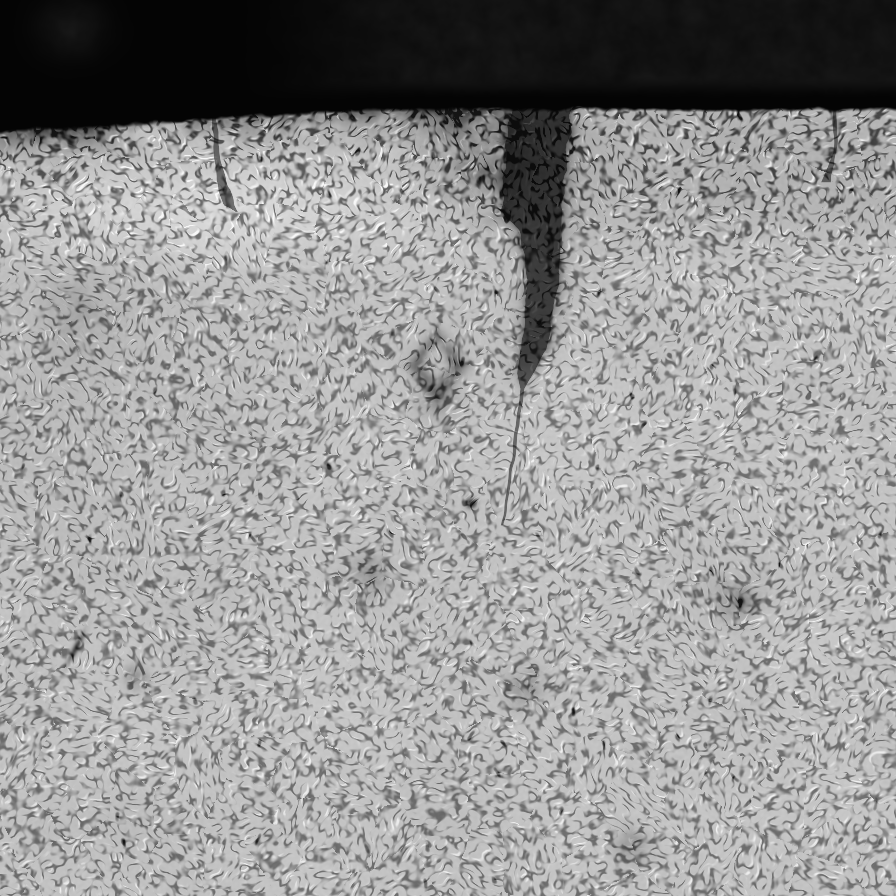
A Shadertoy shader for this texture:

```glsl
// Micrograph of an etched metal section: a dark void above a rough surface, one
// wide crack tapering to a hairline, two small cracks, and a grain texture made of
// broken zero-lines of gradient noise, stretched and turned per Voronoi grain.

const float METAL = 0.765;          // plain matrix grey
const float VEIN_DEPTH = 0.34;      // darkness of the etched veins
const float RELIEF = 0.17;          // brightness of the raised vein rims
const float GRAIN_COUNT = 17.0;     // grains across the canvas
const vec2 VEIN_SCALE = vec2(82.0, 132.0);
const float PIT_GRID = 26.0;
const float PIT_CHANCE = 0.16;

// Crack nodes: x, y, half width, ordered from the top down
const vec3 MAIN_CRACK[11] = vec3[11](
    vec3(.604, .895, .032), vec3(.599, .831, .034), vec3(.594, .766, .033),
    vec3(.602, .742, .022), vec3(.606, .688, .0165), vec3(.600, .635, .0145),
    vec3(.5945, .609, .0135), vec3(.586, .583, .008), vec3(.583, .566, .0017),
    vec3(.573, .492, .0014), vec3(.561, .414, .0007));
const int SIDE_BREAK = 4;           // last node of the first side crack
const vec3 SIDE_CRACKS[8] = vec3[8](
    vec3(.238, .875, .002), vec3(.243, .820, .0025), vec3(.250, .788, .006),
    vec3(.256, .771, .005), vec3(.264, .764, .001),
    vec3(.932, .885, .0025), vec3(.932, .830, .0018), vec3(.922, .797, .005));
// Stains: x, y, radius, strength
const vec4 STAINS[6] = vec4[6](
    vec4(.410, .356, .020, .22), vec4(.820, .330, .024, .18),
    vec4(.585, .232, .024, .16), vec4(.152, .243, .014, .22),
    vec4(.703, .055, .022, .16), vec4(.085, .655, .045, .09));

vec2 hash2(vec2 p) {
    p = vec2(dot(p, vec2(127.1, 311.7)), dot(p, vec2(269.5, 183.3)));
    return fract(sin(p) * 43758.5);
}

float gradNoise(vec2 p) {
    vec2 i = floor(p), f = fract(p), u = f * f * (3.0 - 2.0 * f), e = vec2(1, 0);
    float a = dot(hash2(i) * 2.0 - 1.0, f);
    float b = dot(hash2(i + e) * 2.0 - 1.0, f - e);
    float c = dot(hash2(i + e.yx) * 2.0 - 1.0, f - e.yx);
    float d = dot(hash2(i + 1.0) * 2.0 - 1.0, f - 1.0);
    return mix(mix(a, b, u.x), mix(c, d, u.x), u.y);
}

float fbm(vec2 p) {
    return gradNoise(p) + 0.5 * gradNoise(p * 2.1 + 7.3) + 0.25 * gradNoise(p * 4.3 + 3.1);
}

float blob(vec2 p, vec2 center, vec2 radius) {
    vec2 q = (p - center) / radius;
    return exp(-dot(q, q));
}

// Distance across a tapering span, limited to its height
float crackSpan(vec2 p, vec3 a, vec3 b, float rough) {
    float h = clamp((p.y - a.y) / (b.y - a.y), 0.0, 1.0);
    vec3 c = mix(a, b, h);
    float side = abs(p.x - c.x) - c.z * (1.0 + rough);
    return max(side, abs(p.y - c.y));
}

vec2 grainId(vec2 p) {
    vec2 cell = floor(p), best = cell;
    float nearest = 9.0;
    for (int y = -1; y <= 1; y++)
    for (int x = -1; x <= 1; x++) {
        vec2 id = cell + vec2(x, y);
        vec2 r = id + hash2(id) - p;
        if (dot(r, r) < nearest) { nearest = dot(r, r); best = id; }
    }
    return best;
}

// Signed texture: veins darken, their offset rims brighten
float veins(vec2 p, float contrast) {
    vec2 warped = p + 0.006 * vec2(gradNoise(p * 45.0), gradNoise(p * 45.0 + 31.0));
    vec2 rnd = hash2(grainId(warped * GRAIN_COUNT) + 4.7);
    float angle = rnd.x * 3.1416, c = cos(angle), s = sin(angle);
    mat2 turn = mat2(c, s, -s, c);
    vec2 scale = VEIN_SCALE * mix(vec2(1.15, 0.8), vec2(0.8, 1.1), rnd.y);
    vec2 q = turn * warped * scale.yx;
    vec2 rim = turn * (warped + vec2(0.0026, -0.0022)) * scale.yx;
    float gaps = smoothstep(-0.22, 0.2, gradNoise(p * 105.0 + 9.0));
    float vein = 1.0 - smoothstep(0.02, 0.17, abs(gradNoise(q)));
    float ridge = 1.0 - smoothstep(0.0, 0.16, abs(gradNoise(rim)));
    float bright = smoothstep(-0.05, 0.35, gradNoise(p * 60.0 + 17.0));
    return contrast * (RELIEF * ridge * bright * (1.0 - vein) - VEIN_DEPTH * vein * gaps);
}

// Sparse dark specks, one candidate per grid cell
float pits(vec2 p) {
    vec2 cell = floor(p * PIT_GRID), rnd = hash2(cell + 51.0);
    vec2 q = fract(p * PIT_GRID) - 0.3 - 0.4 * hash2(cell + 13.0);
    q.x += q.y * (rnd.y - 0.5) * 1.5;
    float d = length(q * vec2(1.5, 0.8)) + 0.12 * gradNoise(p * 150.0);
    return step(rnd.x, PIT_CHANCE) * (1.0 - smoothstep(0.03, 0.13, d));
}

void mainImage(out vec4 fragColor, in vec2 fragCoord) {
    vec2 p = fragCoord / iResolution.xy;
    float px = 1.0 / iResolution.y;
    float rough = fbm(p * 38.0), cloud = fbm(p * 7.0);

    // Surface and crack distances, negative inside the dark
    float edge = mix(0.849, 0.878, smoothstep(-0.15, 0.5, p.x)) + 0.005 * rough;
    float depth = edge - p.y;
    vec2 bent = p + vec2(0.0025 * gradNoise(p * 55.0), 0.0);
    float crack = 1.0, side = 1.0;
    for (int i = 0; i < 10; i++)
        crack = min(crack, crackSpan(bent, MAIN_CRACK[i], MAIN_CRACK[i + 1], 0.22 * rough));
    for (int i = 0; i < 7; i++)
        if (i != SIDE_BREAK)
            side = min(side, crackSpan(bent, SIDE_CRACKS[i], SIDE_CRACKS[i + 1], 0.7 * rough));

    // Broad tone of the metal
    float nearTop = 1.0 - smoothstep(0.06, 0.2, depth);
    float left = 1.0 - smoothstep(0.5, 0.6, p.x);
    float tone = METAL + 0.035 * cloud - 0.03 * blob(p, vec2(0.05, 0.58), vec2(0.3, 0.2));
    tone += 0.09 * blob(p, vec2(0.25, 0.765), vec2(0.22, 0.06));
    tone -= 0.22 * blob(p, vec2(0.535, 0.825), vec2(0.06, 0.07)) * (0.8 + rough);
    tone -= 0.06 * nearTop * (1.0 - left);
    tone -= left * 0.45 * exp(-max(depth, 0.0) / 0.018) * clamp(0.7 + 1.6 * cloud + rough, 0.0, 1.3);
    tone += veins(p, 1.0 + 0.3 * nearTop) + 0.03 * gradNoise(p * 210.0);

    // Stains, the diamond-shaped smudge and pits
    for (int i = 0; i < 6; i++)
        tone -= STAINS[i].w * blob(p, STAINS[i].xy, vec2(STAINS[i].z)) * (0.9 + rough);
    vec2 q = p - vec2(0.488, 0.592);
    float diamond = abs(q.x) + 0.85 * abs(q.y) + 0.008 * rough;
    tone -= 0.30 * exp(-pow((diamond - 0.026) / 0.012, 2.0)) * (0.85 + rough);
    tone -= 0.12 * blob(p, vec2(0.488, 0.55), vec2(0.025, 0.02));
    tone -= 0.35 * pits(p);
    tone -= 0.5 * blob(p, vec2(0.526, 0.439), vec2(0.006)) * (1.0 + rough);
    vec2 slit = p - vec2(0.085, 0.277);
    tone -= 0.5 * blob(slit - vec2(0.5 * slit.y, 0.0), vec2(0.0), vec2(0.004, 0.016));
    tone -= 0.3 * smoothstep(0.54, 0.62, p.y) * exp(-max(crack, 0.0) / 0.006);

    // Dark mount: faint haze away from the edges
    float haze = smoothstep(0.25, 0.5, p.x) * smoothstep(0.012, 0.035, -depth);
    haze = max(haze, 0.9 * smoothstep(0.004, 0.016, -crack));
    haze = max(haze, 1.2 * blob(p, vec2(0.08, 0.97), vec2(0.035, 0.03)));
    float mountTone = 0.016 + haze * (0.055 + 0.03 * rough + 0.02 * cloud);

    float solid = smoothstep(-0.001 - px, 0.002 + px, depth);
    solid *= smoothstep(-px, px, crack) * smoothstep(-px, px, side);
    fragColor = vec4(vec3(mix(mountTone, clamp(tone, 0.08, 0.97), solid)), 1.0);
}
```
